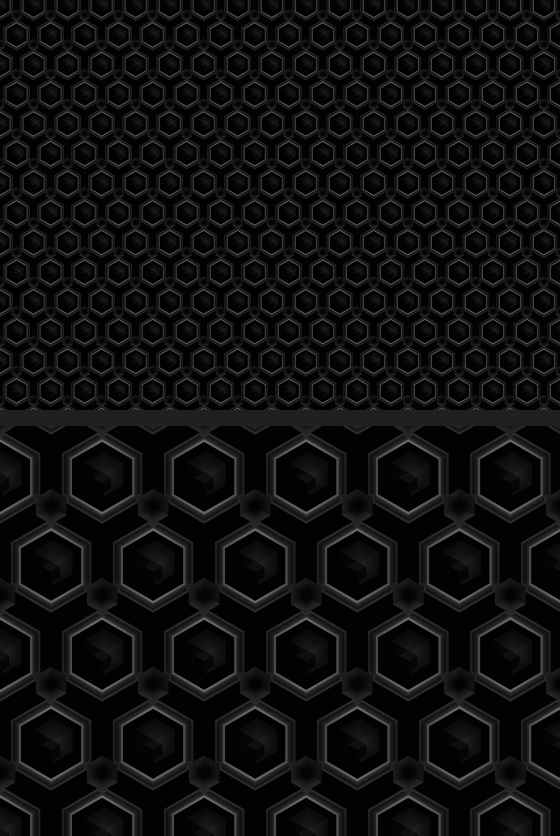
Top: the whole. Bottom: its middle third, enlarged.
Write a WebGL 1 fragment shader that draws this pattern.

```glsl
precision highp float;

uniform vec2 u_resolution;

#define CELLS_ACROSS 16.46
#define ROW_SQUEEZE 0.9934
#define GRID_SHIFT vec2(-0.013, 6.62)
#define RIM_OUTER 0.395
#define RIM_INNER 0.295
#define LINE_WIDTH 0.022
#define NOTCH_APOTHEM 0.15
#define PLATE_APOTHEM 0.19
#define CORE_APOTHEM 0.09
#define BASE_SHADE 0.008
#define RIM_SHADES vec2(0.05, 0.27)
#define LINE_SHADES vec2(0.15, 0.36)

const float SQRT3 = 1.7320508;

// Offset from the nearest centre of a hexagonal lattice of pitch 1
vec2 hexCell(vec2 p) {
  vec2 s = vec2(1.0, SQRT3);
  vec2 a = mod(p + 0.5 * s, s) - 0.5 * s;
  vec2 b = mod(p, s) - 0.5 * s;
  return dot(a, a) < dot(b, b) ? a : b;
}

// Apothem of the pointy-top hexagon passing through p
float hexRadius(vec2 p) {
  p = abs(p);
  return max(p.x, 0.5 * p.x + 0.5 * SQRT3 * p.y);
}

// Coverage of the region where d is negative
float cover(float d, float px) {
  return 1.0 - smoothstep(-0.5 * px, 0.5 * px, d);
}

// Light falling on three cube faces that meet at the origin
float cubeFaces(vec2 p, float top, float left, float right, float px) {
  float side = mix(left, right, smoothstep(-0.5 * px, 0.5 * px, p.x));
  float roof = p.y - abs(p.x) / SQRT3;
  return mix(side, top, smoothstep(-0.5 * px, 0.5 * px, roof));
}

// Recess where three cells meet, darkest in the middle
float starShade(vec2 j, float px) {
  float face = cubeFaces(-j, 0.15, 0.08, 0.11, px);
  return mix(0.01, face, smoothstep(0.02, NOTCH_APOTHEM, hexRadius(j)));
}

// Nested facets on the floor of a cell
float floorShade(vec2 q, float px) {
  vec2 c = q - vec2(0.02, 0.03);
  float plate = cubeFaces(c, 0.10, 0.03, 0.13, px);
  plate *= 1.0 - 0.6 * smoothstep(0.0, PLATE_APOTHEM, hexRadius(c));
  float shade = mix(BASE_SHADE, plate, cover(hexRadius(c) - PLATE_APOTHEM, px));
  vec2 k = q + vec2(0.0, 0.06);
  float core = cubeFaces(k, 0.06, 0.008, 0.02, px);
  return mix(shade, core, cover(hexRadius(k) - CORE_APOTHEM, px));
}

void main() {
  float px = CELLS_ACROSS / u_resolution.x;
  vec2 p = gl_FragCoord.xy * px * vec2(1.0, ROW_SQUEEZE) - GRID_SHIFT;
  vec2 q = hexCell(p);
  vec2 j = hexCell(p - vec2(0.0, 1.0 / SQRT3));
  float r = hexRadius(q);

  // Dark web with star recesses
  float star = hexRadius(j) - NOTCH_APOTHEM;
  float shade = mix(BASE_SHADE, starShade(j, px), cover(star, px));

  // Notched rim rising inward, with a thin line along each edge
  float rim = max(r - RIM_OUTER, -star);
  float rise = clamp((RIM_OUTER - r) / (RIM_OUTER - RIM_INNER), 0.0, 1.0);
  float slope = mix(0.8, 1.1, smoothstep(0.12, 0.34, abs(q.y)));
  float bevel = mix(RIM_SHADES.x, RIM_SHADES.y, rise * rise);
  bevel = mix(bevel, LINE_SHADES.x, cover(-rim - LINE_WIDTH, px));
  bevel = mix(bevel, LINE_SHADES.y, cover(r - RIM_INNER - LINE_WIDTH, px));
  shade = mix(shade, bevel * slope, cover(rim, px));

  // Sunken floor
  shade = mix(shade, floorShade(q, px), cover(r - RIM_INNER, px));

  gl_FragColor = vec4(vec3(shade), 1.0);
}
```
